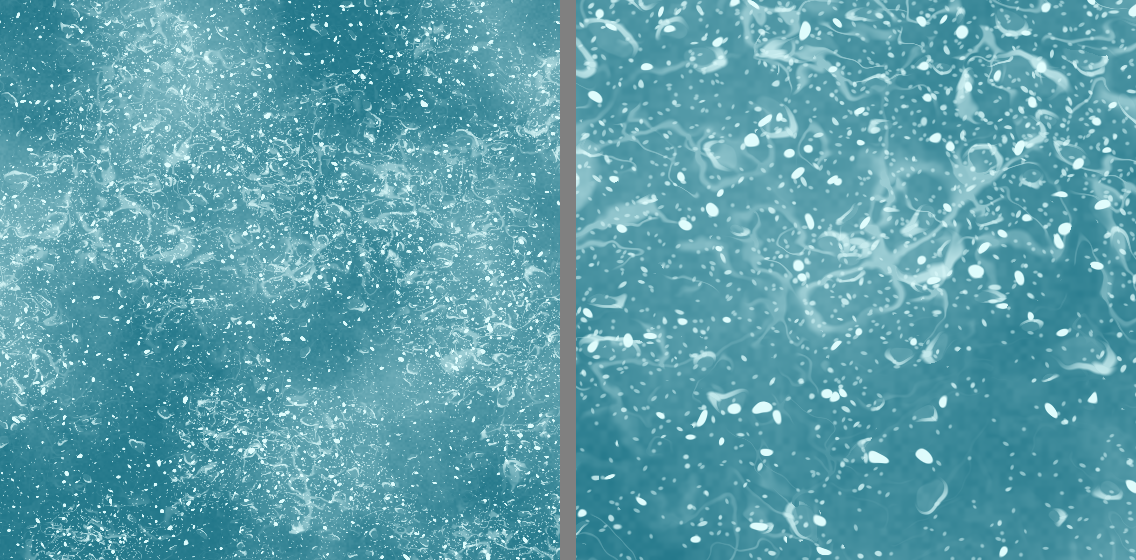
Left: the whole. Right: its middle third, enlarged.
This texture is drawn by a WebGL 1 fragment shader. Its source:

```glsl
precision highp float;
uniform vec2 u_resolution;

vec2 hash2(vec2 p) {
  vec3 q = fract(p.xyx * vec3(0.1031, 0.1030, 0.0973));
  q += dot(q, q.yzx + 33.33);
  return fract((q.xx + q.yz) * q.zy);
}

mat2 rotation(float angle) {
  float c = cos(angle), s = sin(angle);
  return mat2(c, s, -s, c);
}

float noise(vec2 p) {
  vec2 i = floor(p), f = fract(p);
  f = f * f * f * (f * (f * 6.0 - 15.0) + 10.0);
  float low = mix(hash2(i).x, hash2(i + vec2(1.0, 0.0)).x, f.x);
  float high = mix(hash2(i + vec2(0.0, 1.0)).x, hash2(i + 1.0).x, f.x);
  return mix(low, high, f.y);
}

float fbm(vec2 p) {
  float sum = 0.0, amplitude = 0.5;
  for (int i = 0; i < 5; i++) {
    sum += amplitude * noise(p);
    p = rotation(0.65) * p * 2.03 + 17.3;
    amplitude *= 0.5;
  }
  return sum;
}

// Scattered oval drops; amount is the share of cells that hold one
float flecks(vec2 p, float grid, float radius, float amount) {
  float cover = 0.0;
  vec2 cell = floor(p * grid);
  for (int y = -1; y <= 1; y++) {
    for (int x = -1; x <= 1; x++) {
      vec2 id = cell + vec2(x, y);
      vec2 place = hash2(id + grid), shape = hash2(id + grid * 2.3 + 71.0);
      vec2 d = rotation((shape.x - 0.5) * 2.6) * (p * grid - id - place);
      d.y *= 1.0 + 1.0 * shape.y;
      float r = radius * (0.6 + 0.75 * place.x * shape.y);
      float soft = 0.001 * grid;
      float drop = 1.0 - smoothstep(r - soft * 0.5, r + soft, length(d));
      cover = max(cover, drop * step(hash2(id + 133.0 + grid).y, amount));
    }
  }
  return cover;
}

// Broken rings with tapered ends, a thin film inside and a glint on the rim
float curls(vec2 p, float grid, float amount) {
  float cover = 0.0;
  vec2 cell = floor(p * grid);
  for (int y = -1; y <= 1; y++) {
    for (int x = -1; x <= 1; x++) {
      vec2 id = cell + vec2(x, y);
      vec2 place = hash2(id + grid * 3.1), shape = hash2(id + grid + 211.0);
      vec2 d = rotation((shape.x - 0.5) * 1.6) * (p * grid - id - place);
      d.y *= 1.2 + shape.y;
      float r = 0.18 + 0.25 * shape.x, dist = length(d);
      float turn = atan(d.y, d.x + 0.0001) - 6.283 * place.y;
      float taper = smoothstep(-0.5, 1.0, cos(turn));
      float width = 0.08 * taper + 0.0011 * grid;
      float rim = taper * (1.0 - smoothstep(width * 0.3, width, abs(dist - r)));
      float film = 0.14 * (1.0 - smoothstep(r * 0.8, r, dist));
      vec2 glintAt = r * vec2(cos(6.283 * place.y), sin(6.283 * place.y));
      float glint = 1.0 - smoothstep(0.05, 0.15, length(d - glintAt));
      float curl = max(max(rim * 0.9, film), glint);
      cover = max(cover, curl * step(hash2(id + 307.0).x, amount));
    }
  }
  return cover;
}

// Thin folded threads of foam, broken into short strokes
float wisps(vec2 p) {
  float sum = 0.0, scale = 27.0;
  for (int i = 0; i < 3; i++) {
    vec2 q = rotation(0.35 * float(i) - 0.3) * p * scale * vec2(0.85, 1.2) + 9.0 * float(i);
    float ridge = 1.0 - abs(2.0 * noise(q) - 1.0);
    sum += smoothstep(0.84, 0.98, ridge) * smoothstep(0.46, 0.72, noise(q * 0.8 + 51.0));
    scale *= 1.6;
  }
  return min(sum, 1.0);
}

void main() {
  vec2 p = gl_FragCoord.xy / min(u_resolution.x, u_resolution.y);
  vec2 swirl = vec2(fbm(p * 10.0 + 3.0), fbm(p * 10.0 + 43.0)) - 0.48;
  vec2 ripple = vec2(noise(p * 85.0), noise(p * 85.0 + 29.0)) - 0.5;
  vec2 flow = p + 0.07 * swirl + 0.003 * ripple;
  vec2 dropP = p + 0.005 * ripple;
  vec2 curlP = p + 0.035 * swirl + 0.006 * ripple;

  // Cloudy water, lighter where foam gathers
  float cloud = fbm(p * 3.2 + 11.0);
  float foam = smoothstep(0.34, 0.66, fbm(p * 5.0 + 0.6 * swirl + 67.0));
  float tone = 0.13 + 0.75 * (cloud - 0.48) + 0.06 * foam;
  tone += 0.08 * (fbm(flow * 24.0) - 0.48) + 0.07 * (noise(p * 240.0) - 0.5);
  tone = max(tone, 0.03 + 0.04 * noise(p * 200.0));

  // Threads and curls
  tone = mix(tone, 1.0, wisps(flow) * (0.04 + 0.42 * foam));
  float curl = max(curls(curlP, 15.0, 0.03 + 0.11 * foam), curls(curlP + 3.7, 27.0, 0.05 + 0.26 * foam));
  curl = max(curl, curls(curlP + 8.1, 44.0, 0.07 + 0.33 * foam));
  tone = mix(tone, 1.0, 0.78 * curl);

  // Fine spray and larger drops
  float spray = flecks(p, 200.0, 0.28, 0.12 + 0.36 * foam);
  tone = mix(tone, 1.0, 0.5 * spray);
  tone = mix(tone, 1.0, 0.75 * flecks(dropP, 115.0, 0.23, 0.08 + 0.2 * foam));
  float drops = max(flecks(dropP, 60.0, 0.24, 0.14 + 0.14 * foam), flecks(dropP, 33.0, 0.19, 0.1 + 0.06 * foam));
  tone = mix(tone, 1.0, 0.97 * drops);

  vec3 deepWater = vec3(0.11, 0.45, 0.525), whiteFoam = vec3(0.89, 1.0, 1.0);
  gl_FragColor = vec4(mix(deepWater, whiteFoam, tone), 1.0);
}
```
